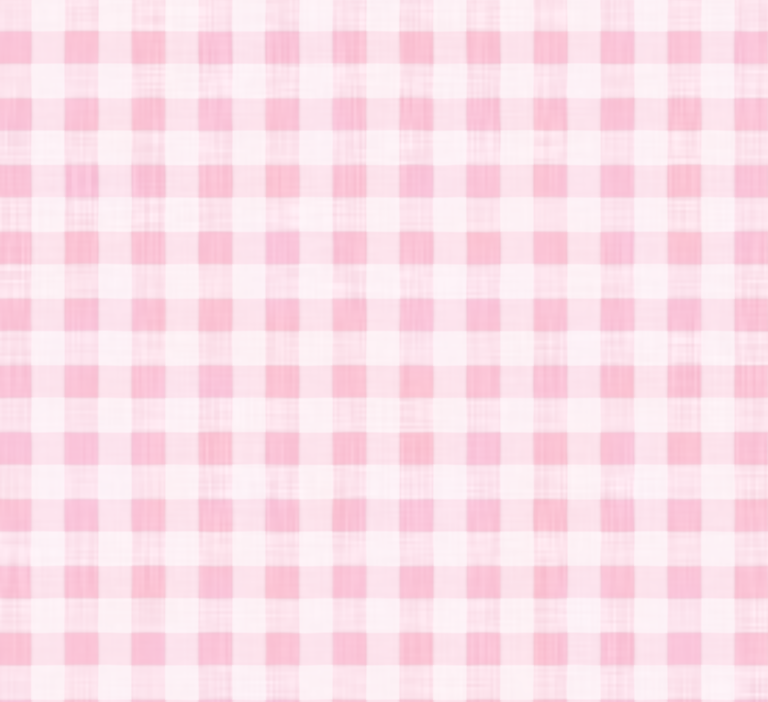
Reproduce this pattern procedurally as a Shadertoy shader.

```glsl
float hash(vec2 p) {
    vec3 q = fract(p.xyx * vec3(0.1031, 0.1030, 0.0973));
    q += dot(q, q.yzx + 33.33);
    return fract((q.x + q.y) * q.z);
}

float noise(vec2 p) {
    vec2 cell = floor(p), f = fract(p);
    f = f * f * (3.0 - 2.0 * f);
    float low = mix(hash(cell), hash(cell + vec2(1, 0)), f.x);
    float high = mix(hash(cell + vec2(0, 1)), hash(cell + vec2(1, 1)), f.x);
    return mix(low, high, f.y);
}

void mainImage(out vec4 fragColor, in vec2 fragCoord) {
    // One unit is one check repeat; bands are centred on whole numbers
    vec2 repeats = vec2(11.463, 10.504);
    vec2 p = fragCoord / iResolution.xy * repeats - vec2(0.216, 0.793);
    vec2 pixel = repeats / iResolution.xy;

    // Slightly uneven band edges
    vec2 wobble = 0.012 * (vec2(noise(p.yx * vec2(3, 1) + 60.0), noise(p * vec2(3, 1) + 90.0)) - 0.5);
    vec2 edge = abs(fract(p + wobble + 0.5) - 0.5) - vec2(0.251, 0.241);
    vec2 soft = max(pixel, vec2(0.018));
    vec2 band = 1.0 - smoothstep(-soft, soft, edge);
    float both = band.x * band.y;

    // Ground, single bands and their crossings
    vec3 color = vec3(0.992, 0.945, 0.963);
    color = mix(color, vec3(0.990, 0.890, 0.927), max(band.x, band.y));
    color = mix(color, vec3(0.983, 0.768, 0.842), both);

    // Greyer selvage around each crossing
    vec2 rim = exp(-pow(edge / 0.028, vec2(2.0)));
    color = mix(color, vec3(0.945, 0.800, 0.850), 0.38 * max(rim.x * band.y, rim.y * band.x));

    // Fine threads: upright in the columns, level across the pale rows
    float warp = noise(p * vec2(24.0, 1.7) + 40.0) - 0.5;
    float weft = noise(p * vec2(1.9, 22.0) + 170.0) - 0.5;
    float patchy = 0.4 + 1.2 * noise(p * 0.9 + 23.0);
    float upright = warp * mix(0.25, 1.0, band.x);
    float level = weft * mix(0.3, 0.9, band.x * (1.0 - band.y));
    color += vec3(0.016, 0.040, 0.032) * patchy * (upright + level);

    // Faint lilac and peach drift between repeats
    float drift = noise(p * 1.3 + 310.0) - 0.5;
    color += vec3(-0.004, 0.006, 0.026) * drift * (0.4 + both);
    color += 0.006 * (noise(p * 9.0 + 500.0) - 0.5);

    fragColor = vec4(clamp(color, 0.0, 1.0), 1.0);
}
```
